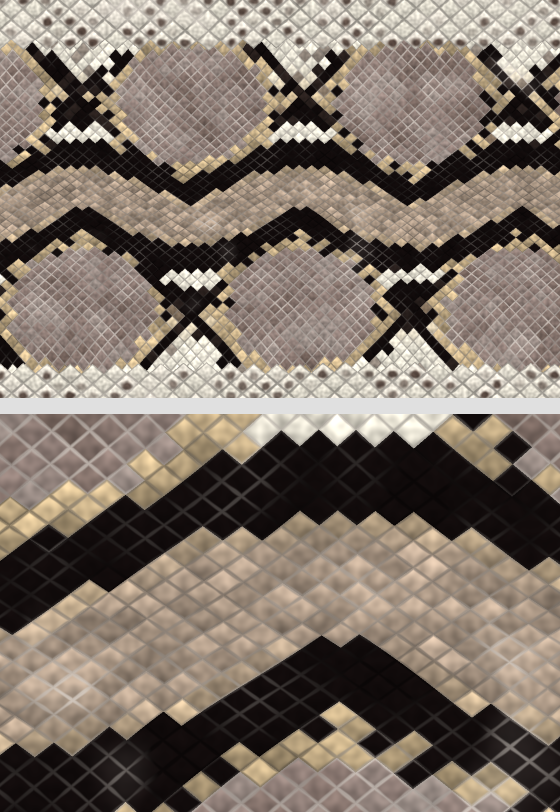
Top: the whole. Bottom: its middle third, enlarged.
Give the GLSL for this texture, as a Shadertoy shader.

```glsl
// Python skin: a pale zigzag spine between black bands, with grey saddles on both sides.
// The marking is folded about the spine (half a period apart) and sampled once per
// diamond scale, so its borders step along the lattice; seams and relief go on top.

#define PERIOD 0.553      // distance between saddles
#define PHASE 0.480       // centre of the first full upper saddle
#define AXIS 0.482        // height of the spine
#define SPINE 0.100       // reach of the pale zigzag
#define BAND 0.056        // thickness of the black band
#define FINE vec3(0.032, 0.021, 0.040)   // scale width, height at spine, growth
#define COARSE vec3(0.058, 0.038, 0.030) // the same for the belly scales
#define BELLY 0.402       // distance at which belly scales begin
#define WEAR 0.5          // strength of rubbed patches

const vec3 INK = vec3(0.065, 0.042, 0.042);
const vec3 UMBER = vec3(0.33, 0.27, 0.24);
const vec3 GREY = vec3(0.55, 0.48, 0.455);
const vec3 FAWN = vec3(0.65, 0.575, 0.505);
const vec3 TAN = vec3(0.76, 0.67, 0.52);
const vec3 SILVER = vec3(0.79, 0.76, 0.73);
const vec3 CREAM = vec3(0.93, 0.91, 0.85);

float hash(vec2 p) {
    vec3 q = fract(p.xyx * 0.1031);
    q += dot(q, q.yzx + 33.33);
    return fract((q.x + q.y) * q.z);
}

float slope(vec2 cell, vec2 offset) {
    float a = 6.2832 * hash(cell);
    return dot(vec2(cos(a), sin(a)), offset);
}

// Gradient noise, about -0.7 to 0.7
float noise(vec2 p) {
    vec2 i = floor(p), f = fract(p), k = f * f * f * (f * (f * 6.0 - 15.0) + 10.0);
    vec2 e = vec2(1.0, 0.0);
    return mix(mix(slope(i, f), slope(i + e, f - e), k.x),
               mix(slope(i + e.yx, f - e.yx), slope(i + 1.0, f - 1.0), k.x), k.y);
}

float fbm(vec2 p) {
    return noise(p) + 0.5 * noise(p * 2.1 + 7.0) + 0.25 * noise(p * 4.3 + 19.0);
}

struct Scale { vec2 id, local, centre; };

// Diamond lattice whose rows grow taller away from the spine
Scale scaleAt(vec2 p, vec3 g) {
    float row = sign(p.y) * log(1.0 + g.z * abs(p.y) / g.y) / g.z;
    vec2 q = p.x / g.x + vec2(row, -row);
    vec2 id = floor(q), m = id + 0.5;
    float mid = 0.5 * (m.x - m.y);
    float y = sign(mid) * g.y * (exp(g.z * abs(mid)) - 1.0) / g.z;
    return Scale(id, fract(q) - 0.5, vec2(0.5 * (m.x + m.y) * g.x, y));
}

float ellipse(vec2 p, vec2 r) { return (length(p / r) - 1.0) * min(r.x, r.y); }

// Colour of one scale; alpha is how bright its seam is
vec4 pigment(vec2 c, float r) {
    c.x += 0.022 * noise(c * 3.0 + 4.0);
    float side = c.y < 0.0 ? 0.5 : 0.0;
    float u = abs(fract((c.x - PHASE) / PERIOD + side + 0.5) - 0.5) * PERIOD;
    float w = 0.5 * PERIOD - u;
    float d = abs(c.y) + 0.012 * noise(c * 9.0);
    float jitter = (r - 0.5) * 0.016;
    float pick = hash(vec2(r * 91.0, r * 37.0));

    // Flank, then the tan rim and the saddle
    vec4 col = vec4(mix(mix(TAN, CREAM, smoothstep(0.25, 0.36, d)), UMBER, 0.6 * step(0.8, pick)), 0.5);
    float saddle = ellipse(vec2(u, d - 0.258), vec2(0.182, 0.152)) + jitter;
    if (saddle < 0.035) col = vec4(pick < 0.28 && d < 0.3 ? INK : TAN * (0.82 + 0.3 * r), 0.35);
    if (saddle < 0.0) {
        float cloud = fbm(c * 9.0) + 0.9 * (r - 0.5);
        vec3 tone = mix(GREY, UMBER, 0.55 * smoothstep(0.0, 0.75, cloud));
        col = vec4(mix(tone, SILVER, 0.4 * smoothstep(0.1, -0.7, cloud)), 0.75);
    }

    // Black hourglass with two arms between saddles, over a cream patch
    float waist = 0.024 + 0.058 * smoothstep(0.28, 0.20, d);
    float arm = abs(w - 0.9 * max(d - 0.27, 0.0)) - 0.023;
    bool dark = d < 0.28 ? w + jitter < waist : arm + jitter < 0.0 && d < 0.395;
    if (dark) col = vec4(mix(INK, UMBER, 0.35 * step(0.75, pick)), 0.12);
    if (ellipse(vec2(w, d - 0.178), vec2(0.086, 0.021)) + 0.4 * jitter < 0.0) col = vec4(CREAM, 0.5);

    // Black band and pale spine
    float edge = SPINE * sin(3.14159 * u / PERIOD);
    if (d < edge + BAND + jitter) col = vec4(INK, 0.14);
    if (d < edge) {
        float rim = smoothstep(0.025, 0.0, edge - d);
        col = vec4(mix(FAWN, TAN, 0.6 * rim) * (0.9 + 0.2 * r + 0.1 * noise(c * 8.0)), 0.4);
    }
    return col;
}

vec3 skin(vec2 p) {
    vec2 q = p + 0.007 * vec2(noise(p * 6.0), noise(p * 6.0 + 31.0));
    Scale s = scaleAt(q, COARSE);
    bool belly = abs(s.centre.y) + 0.02 * noise(s.centre * 7.0) > BELLY;
    if (!belly) s = scaleAt(q, FINE);
    float r = hash(s.id + 217.0);
    float up = s.local.x - s.local.y;
    vec4 col = pigment(s.centre, r);

    // Belly scales: cream with a brown blotch low on each
    if (belly) {
        float blotch = smoothstep(0.42, 0.12, length(s.local - vec2(-0.12, 0.12)) + 0.15 * noise(p * 60.0));
        float amount = smoothstep(-0.35, 0.4, noise(s.centre * 9.0) + r - 0.5);
        col = vec4(mix(mix(CREAM, SILVER, 0.6 * r), UMBER, blotch * amount), 0.3);
    }

    // Relief, grain, rubbed patches and seams
    float worn = WEAR * smoothstep(0.3, 0.65, fbm(p * 5.0 + 53.0));
    vec3 body = col.rgb * (1.0 + 0.16 * up + 0.16 * (r - 0.5) + 0.25 * noise(p * 110.0));
    body = mix(body, SILVER, 0.25 * worn);
    float gap = 0.5 - max(abs(s.local.x), abs(s.local.y));
    float seam = smoothstep(0.12, 0.02, gap + 0.05 * noise(p * 70.0));
    float gloss = clamp(col.a + worn + 0.5 * noise(p * 14.0 + 9.0), 0.0, 1.0);
    vec3 line = mix(col.rgb * 0.5, SILVER * 1.08, gloss);
    return mix(body, line, 0.75 * seam);
}

void mainImage(out vec4 fragColor, in vec2 fragCoord) {
    vec3 sum = vec3(0.0);
    for (int i = 0; i < 4; i++) { // 2 x 2 samples smooth the scale borders
        vec2 shift = vec2(i & 1, i >> 1) * 0.5 - 0.25;
        sum += skin((fragCoord + shift) / iResolution.y - vec2(0.0, AXIS));
    }
    fragColor = vec4(clamp(sum * 0.25, 0.0, 1.0), 1.0);
}
```
